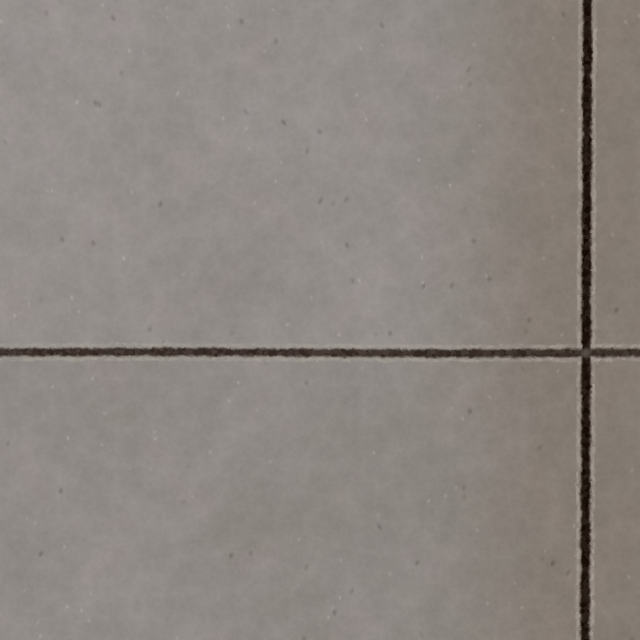
Reproduce this texture procedurally as a Shadertoy shader.

```glsl
const vec3 COOL_STONE = vec3(0.590, 0.567, 0.556);
const vec3 GREY_STONE = vec3(0.543, 0.520, 0.499);
const vec3 WARM_STONE = vec3(0.512, 0.474, 0.438);
const vec3 PALE_RIM = vec3(0.640, 0.610, 0.575);
const vec3 DEEP_GROUT = vec3(0.125, 0.085, 0.060);
const vec3 DUSTY_GROUT = vec3(0.235, 0.195, 0.170);
const vec3 CROSSING_DUST = vec3(0.380, 0.350, 0.330);

const vec2 TILE_SIZE = vec2(1.0);
const vec2 JOINT_CENTRE = vec2(0.916, 0.449);
const vec2 JOINT_HALF_WIDTH = vec2(0.0066, 0.0058);

vec2 hash2(vec2 p) {
    vec3 q = fract(p.xyx * vec3(0.1031, 0.1030, 0.0973));
    q += dot(q, q.yzx + 33.33);
    return fract((q.xx + q.yz) * q.zy);
}

// Cellular noise: x = distance to the nearest point, y = random value of its cell
vec2 cellular(vec2 p) {
    vec2 cell = floor(p), local = fract(p);
    vec2 nearest = vec2(9.0, 0.0);
    for (int j = -1; j <= 1; j++)
    for (int i = -1; i <= 1; i++) {
        vec2 offset = vec2(i, j);
        vec2 point = hash2(cell + offset);
        float d = length(offset + point - local);
        if (d < nearest.x) nearest = vec2(d, hash2(cell + offset + 71.0).x);
    }
    return nearest;
}

// Layered, warped sines for broad clouds, about -1 to 1
float clouds(vec2 p) {
    float sum = 0.0, amplitude = 0.5;
    for (int i = 0; i < 5; i++) {
        p += 0.6 * sin(p.yx * 1.3 + float(i) * 1.9);
        sum += amplitude * sin(p.x) * sin(p.y + 0.8);
        p = mat2(1.36, 1.04, -1.04, 1.36) * p + 2.3;
        amplitude *= 0.65;
    }
    return sum;
}

// Mottling from four sizes of cells, centred near zero
float grain(vec2 p) {
    float sum = 0.0, scale = 22.0, amplitude = 0.5;
    for (int i = 0; i < 4; i++) {
        sum += amplitude * (cellular(p * scale + float(i) * 17.0).x - 0.45);
        scale *= 2.0;
        amplitude *= 0.88;
    }
    return sum;
}

// Sparse faint marks, stretched and of uneven strength
float marks(vec2 p, vec2 scale, float threshold) {
    vec2 c = cellular(p * scale + 0.5 * sin(p.yx * 31.0));
    return smoothstep(threshold, 1.0, c.y) * (1.0 - smoothstep(0.0, 0.32, c.x));
}

// Signed offset from the nearest joint along each axis
vec2 jointOffset(vec2 p) {
    vec2 centre = JOINT_CENTRE;
    centre.x += 0.004 * (p.y - 0.5);
    centre.y += 0.001 * sin(6.0 * p.x + 0.4);
    return (fract((p - centre) / TILE_SIZE + 0.5) - 0.5) * TILE_SIZE;
}

vec3 stone(vec2 p, float lower) {
    float cloud = clouds(p * 7.0);
    float shade = smoothstep(0.60, 0.92, p.x + 0.05 * cloud);
    float cool = 0.78 - 0.35 * p.x + 0.15 * p.y - 0.30 * lower;
    cool += 0.32 * cloud + 0.22 * clouds(p * 15.0 + 2.0);
    vec3 color = mix(GREY_STONE, COOL_STONE, clamp(cool, 0.0, 1.0));
    color = mix(color, WARM_STONE, 0.9 * shade);
    color += 0.011 * clouds(p * 24.0 + 4.0) * vec3(1.0, 0.5, 0.8);
    color += 0.044 * grain(p);
    color -= 0.09 * marks(p, vec2(52.0, 40.0), 0.95);
    color += 0.07 * marks(p + 3.7, vec2(74.0, 58.0), 0.95);
    return color;
}

void mainImage(out vec4 fragColor, in vec2 fragCoord) {
    vec2 p = fragCoord / iResolution.xy;
    float blur = 0.0020 + 0.5 / iResolution.y;
    vec2 offset = jointOffset(p);
    vec3 color = stone(p, step(p.y, JOINT_CENTRE.y));

    // Ragged edges on both joints
    float chip = cellular(p * 190.0).y - 0.5;
    float nick = cellular(p * 85.0 + 2.0).x - 0.45;
    vec2 wobble = 0.0005 * sin(p.yx * vec2(73.0, 91.0)) + 0.0014 * chip + 0.0022 * nick;
    vec2 edge = abs(offset) - JOINT_HALF_WIDTH + wobble;

    // Worn pale rims beside the grout, broken into crumbs
    vec2 rim = 1.0 - smoothstep(vec2(0.0005), vec2(0.0045), abs(edge - 0.0052));
    float wear = 0.2 + 0.7 * cellular(p * 130.0 + 9.0).y;
    color = mix(color, PALE_RIM, max(rim.x, rim.y) * wear);

    // Dark grout, dustier along the horizontal joint
    vec2 grout = 1.0 - smoothstep(vec2(-blur), vec2(blur), edge);
    float dust = 0.09 * (cellular(p * 150.0 + 5.0).y - 0.5);
    color = mix(color, DUSTY_GROUT + dust, grout.y);
    color = mix(color, DEEP_GROUT + dust, grout.x);

    // Dust gathered where the joints cross
    float crossing = 1.0 - smoothstep(0.003, 0.011, length(offset));
    color = mix(color, CROSSING_DUST, 0.8 * crossing);

    fragColor = vec4(clamp(color, 0.0, 1.0), 1.0);
}
```
